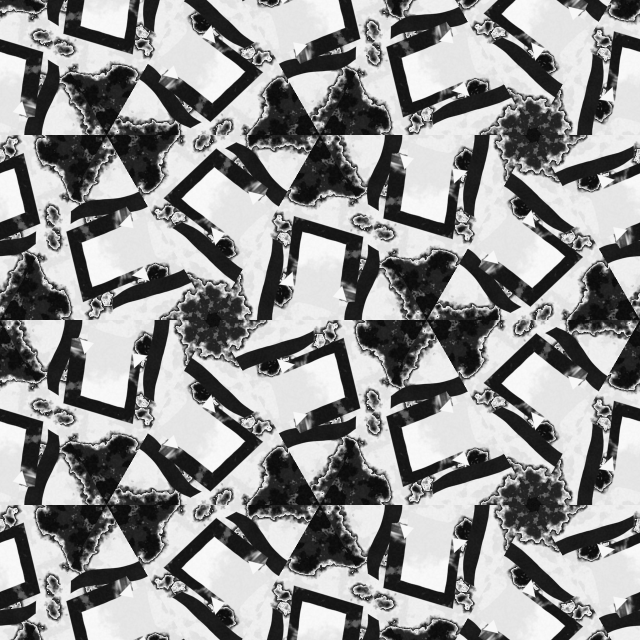
This pattern is drawn by a WebGL 2 fragment shader. Its source:

```glsl
#version 300 es
precision highp float;
// Six-fold rotating triangles of scorched paper, open dark frames and wavy bands.

uniform vec2 u_resolution;
out vec4 fragColor;

const float SIDES_ACROSS = 3.0;   // triangle sides per canvas width
const float ROOT3 = 1.7320508;
const float SECTOR = 1.0471976;   // sixty degrees
const float BLACK = 0.055;
const float INK = 0.14;
const float PAPER = 0.935;
const float WHITE = 0.97;

float hash(vec2 p) {
  vec3 q = fract(p.xyx * 0.1031);
  q += dot(q, q.yzx + 33.33);
  return fract((q.x + q.y) * q.z);
}

float noise(vec2 p) {
  vec2 i = floor(p), f = fract(p);
  f = f * f * (3.0 - 2.0 * f);
  return mix(mix(hash(i), hash(i + vec2(1, 0)), f.x),
             mix(hash(i + vec2(0, 1)), hash(i + vec2(1, 1)), f.x), f.y);
}

float fbm(vec2 p) {
  float sum = 0.0, gain = 0.52;
  for (int i = 0; i < 5; i++) {
    sum += gain * noise(p);
    p = mat2(1.6, 1.2, -1.2, 1.6) * p + 7.3;
    gain *= 0.5;
  }
  return sum;
}

float fill(float d, float soft) { return 1.0 - smoothstep(-soft, soft, d); }

float box(vec2 p, vec2 low, vec2 high) {
  vec2 d = max(low - p, p - high);
  return max(d.x, d.y);
}

// Distance to the line a-b, negative on its left side
float edge(vec2 p, vec2 a, vec2 b) {
  vec2 t = normalize(b - a);
  return dot(p - a, vec2(t.y, -t.x));
}

float triangle(vec2 p, vec2 a, vec2 b, vec2 c) {
  return max(edge(p, a, b), max(edge(p, b, c), edge(p, c, a)));
}

// S-shaped vertical band that leans from foot to head
float band(vec2 p, float foot, float head, float top, float halfWidth) {
  float middle = mix(foot, head, smoothstep(0.0, top * 0.9, p.y));
  float taper = halfWidth * (1.0 - 0.35 * smoothstep(0.6 * top, top, p.y));
  return max(abs(p.x - middle) - taper, p.y - top + 0.6 * (p.x - middle));
}

// Ink that pales to a white rim, then a burnt outer edge fading to paper
float scorch(float d, float ink, float paper, float soft) {
  float rim = smoothstep(-0.045, 0.0, d);
  float inside = mix(ink, WHITE, rim * rim);
  float outside = mix(0.02, paper, smoothstep(-0.005, 0.035, d));
  return mix(outside, inside, fill(d, soft));
}

// One triangle with corners (0,0), (1,0) and (0.5, ROOT3/2)
float motif(vec2 p, float soft) {
  float rough = fbm(p * 9.0 + 3.0) - 0.5;
  float fine = fbm(p * 23.0 + 41.0) - 0.5;
  float grain = noise(p * 150.0) - 0.5;
  float paper = PAPER - 0.05 * smoothstep(0.0, 0.15, fine) + 0.025 * grain;
  float ink = mix(BLACK, INK, smoothstep(-0.07, 0.0, rough + 0.3 * fine));
  ink += 0.28 * smoothstep(0.12, 0.3, fine + 0.25 * grain) + 0.04 * grain;

  // Scorched corners and blots
  float d = length(p) - 0.19;
  d = min(d, 0.575 - p.y - 0.2 * (p.x - 0.5));
  d = min(d, 0.86 - dot(p, vec2(0.947, 0.32)));
  d = min(d, length(p - vec2(0.31, 0.14)) - 0.045);
  d = min(d, length(p - vec2(0.70, 0.27)) - 0.05);
  d = min(d, length(p - vec2(0.32, 0.43)) - 0.035);
  d = min(d, length(p - vec2(0.71, 0.46)) - 0.04);
  float tone = scorch(d + 0.2 * rough + 0.09 * fine, ink, paper, soft);

  // Wavy bands
  float bands = min(band(p, 0.24, 0.30, 0.37, 0.036),
                    band(p, 0.655, 0.75, 0.34, 0.040));
  tone = mix(tone, 0.105 + 0.05 * fine + 0.03 * grain, fill(bands + 0.008 * rough, soft));

  // Open frame in skewed coordinates, its walls brushed away downwards
  vec2 f = inverse(mat2(0.325, -0.097, -0.05, -0.38)) * (p - vec2(0.378, 0.487));
  float walls = box(f, vec2(0.0), vec2(1.0, 0.82 + 0.5 * rough)) * 0.33;
  float worn = smoothstep(0.45, 0.85, f.y + 0.8 * fine);
  float brushed = 0.2 + 0.75 * noise(f * vec2(5.0, 45.0));
  float wallTone = 0.085 + 0.03 * grain + 0.3 * smoothstep(0.14, 0.3, fine);
  tone = mix(tone, mix(wallTone, brushed, worn), fill(walls, soft));

  // Paper sheet inside the frame, greyer towards its foot
  float sheet = box(f, vec2(0.14, 0.15), vec2(0.78, 1.0)) * 0.33 + 0.012 * rough;
  float stain = smoothstep(0.5, 0.62, f.y + 0.7 * rough);
  tone = mix(tone, WHITE - 0.07 * stain + 0.02 * grain, fill(sheet, soft));

  // White flaps at the ends of the walls
  float flaps = min(
    triangle(p, vec2(0.372, 0.227), vec2(0.307, 0.167), vec2(0.378, 0.156)),
    triangle(p, vec2(0.604, 0.161), vec2(0.560, 0.109), vec2(0.625, 0.089)));
  return mix(tone, WHITE, fill(flaps, soft));
}

// Fold the plane into one hexagon, then into its first sector
vec2 foldHexagon(vec2 p) {
  vec2 cell = vec2(3.0, ROOT3);
  vec2 a = mod(p + 0.5 * cell, cell) - 0.5 * cell;
  vec2 b = mod(p, cell) - 0.5 * cell;
  vec2 q = dot(a, a) < dot(b, b) ? a : b;
  float turn = floor(atan(q.y, q.x) / SECTOR) * SECTOR;
  float c = cos(turn), s = sin(turn);
  return vec2(c * q.x + s * q.y, c * q.y - s * q.x);
}

void main() {
  float unit = SIDES_ACROSS / u_resolution.x;
  float tone = 0.0;
  // Four samples smooth the seams
  for (int i = 0; i < 4; i++) {
    vec2 jitter = vec2(i % 2, i / 2) * 0.5 - 0.25;
    vec2 p = (gl_FragCoord.xy + jitter - 0.5 * u_resolution) * unit + vec2(0.5, 0.0);
    tone += 0.25 * motif(foldHexagon(p), 0.5 * unit);
  }
  fragColor = vec4(vec3(clamp(tone, 0.0, 1.0)), 1.0);
}
```
